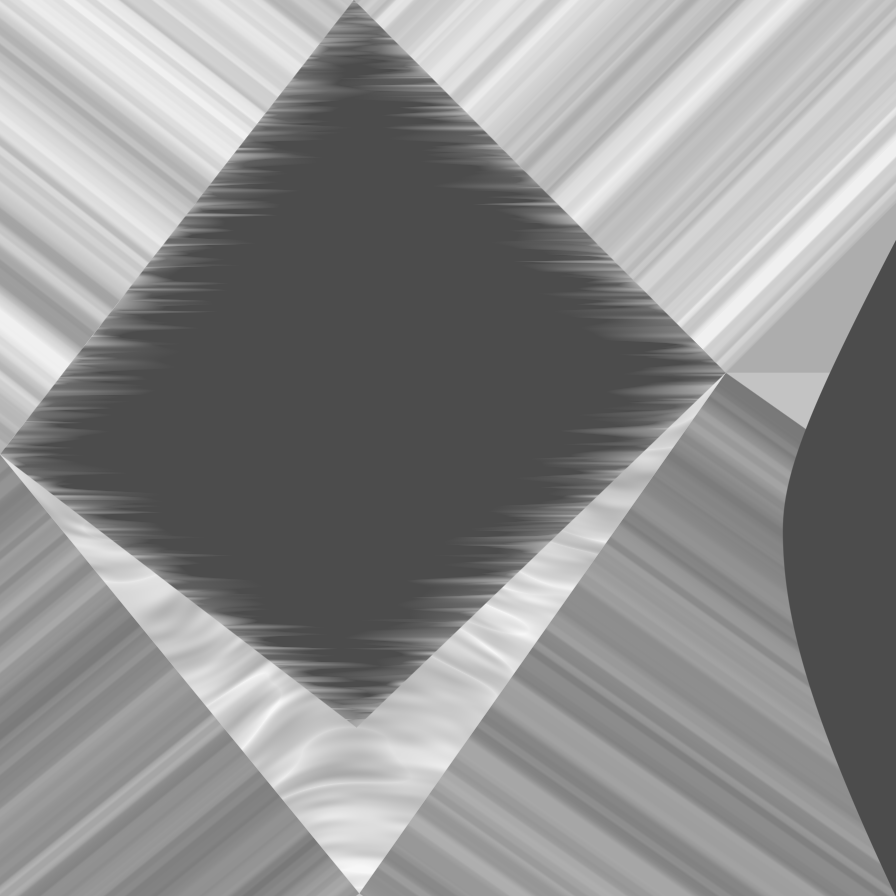
Reproduce this background procedurally as a Shadertoy shader.

```glsl
// A dark frayed diamond over a pale marbled kite, ringed by grey streaks.
// Streaks are 1D noise smeared along each kite edge normal; the fray is made
// of horizontal threads of random length, and a curved dark form closes the right.

// Corners in canvas units
const vec2 LEFT = vec2(0.000, 0.493);
const vec2 TOP = vec2(0.395, 1.000);
const vec2 RIGHT = vec2(0.810, 0.584);
const vec2 INNER_TIP = vec2(0.398, 0.188);
const vec2 OUTER_TIP = vec2(0.401, 0.003);

// Greys
const float DARK = 0.30;
const float WEDGE_UPPER = 0.68;
const float WEDGE_LOWER = 0.765;
const float PALE_STREAK = 0.785;
const float DEEP_STREAK = 0.565;
const float MARBLE = 0.78;

// Right-hand curve: leftmost point, asymptote slope, bend above and below
const vec2 CURVE_APEX = vec2(0.8737, 0.4076);
const float CURVE_SLOPE = 0.55;
const float BEND_ABOVE = 0.1146;
const float BEND_BELOW = 0.2487;

const float THREAD_ROWS = 250.0;
const float THREAD_REACH = 0.105;
const float TAU = 6.2831853;

float hash(vec2 p) {
    return fract(sin(dot(p, vec2(127.1, 311.7))) * 43758.5453);
}

float noise(vec2 p) {
    vec2 i = floor(p), f = fract(p);
    f = f * f * (3.0 - 2.0 * f);
    return mix(mix(hash(i), hash(i + vec2(1, 0)), f.x),
               mix(hash(i + vec2(0, 1)), hash(i + vec2(1, 1)), f.x), f.y);
}

// Flat bars with short blends, centred on zero
float bars(float x, float seed) {
    float i = floor(x);
    return mix(hash(vec2(i, seed)), hash(vec2(i + 1.0, seed)),
               smoothstep(0.55, 1.0, fract(x))) - 0.5;
}

// x: fraction along the edge a-b, y: signed distance to its left side
vec2 edgeCoords(vec2 p, vec2 a, vec2 b) {
    vec2 d = b - a, q = p - a;
    return vec2(dot(q, d) / dot(d, d), (d.x * q.y - d.y * q.x) / length(d));
}

float cover(float d, float px) {
    return smoothstep(-px, px, d);
}

// Paints the strip swept outward from one edge
float paintStreaks(float base, vec2 p, vec2 a, vec2 b, float tone,
                   float contrast, vec2 wave, float seed, float px) {
    vec2 e = edgeCoords(p, a, b);
    float len = length(b - a);
    float t = e.x + 0.02 * e.y * (noise(vec2(e.x * 7.0, seed)) - 0.5);
    float grain = 0.40 * bars(t * 13.0, seed) + 0.42 * bars(t * 34.0, seed + 3.0)
                + 0.30 * bars(t * 85.0, seed + 7.0);
    grain += 0.13 * wave.y * cos(TAU * (t - wave.x) / 0.32);
    float grey = clamp(tone + contrast * grain, 0.40, 0.94);
    float inside = cover(e.y, px) * cover(e.x * len, px) * cover((1.0 - e.x) * len, px);
    return mix(base, grey, inside);
}

float marble(vec2 p) {
    float warp = noise(p * vec2(9.0, 14.0)) - 0.5;
    vec2 q = vec2(p.x, p.y + 0.035 * warp + 0.05 * sin(p.x * 11.0));
    float cloud = noise(q * vec2(10.0, 42.0)) - 0.5;
    float fibre = noise(q * vec2(22.0, 110.0) + 8.0) - 0.5;
    float vein = 1.0 - abs(2.0 * noise(q * vec2(8.0, 30.0) + 21.0) - 1.0);
    float tipGlow = exp(-pow((p.y - 0.035) / 0.014, 2.0));
    return clamp(MARBLE + 0.20 * cloud + 0.13 * fibre
                 + 0.10 * pow(vein, 6.0) + 0.12 * tipGlow, 0.55, 0.97);
}

// Horizontal position of a diamond side at height y
float sideX(float y, vec2 corner) {
    vec2 end = y > corner.y ? TOP : INNER_TIP;
    return mix(corner.x, end.x, (y - corner.y) / (end.y - corner.y));
}

// Brightness added by threads at horizontal depth d inside the diamond
float threads(float d, float y, float seed) {
    float glow = 0.0;
    for (int i = 0; i < 3; i++) {
        float row = y * THREAD_ROWS / (1.0 + 0.6 * float(i));
        float s = seed + 17.0 * float(i);
        float pull = noise(vec2(row, s));
        float reach = 0.018 + THREAD_REACH * pull * pull;
        float shine = 0.08 + 0.34 * pow(noise(vec2(row * 1.3, s + 5.0)), 2.0);
        glow = max(glow, shine * clamp(1.0 - max(d, 0.0) / reach, 0.0, 1.0));
    }
    return glow;
}

void mainImage(out vec4 fragColor, in vec2 fragCoord) {
    vec2 p = fragCoord / iResolution.xy;
    float px = 0.8 / min(iResolution.x, iResolution.y);

    // Flat wedges, then the four streaked strips
    float grey = mix(WEDGE_LOWER, WEDGE_UPPER, cover(p.y - RIGHT.y, px));
    grey = paintStreaks(grey, p, LEFT, TOP, PALE_STREAK, 0.40, vec2(0.12, 1.0), 11.0, px);
    grey = paintStreaks(grey, p, TOP, RIGHT, PALE_STREAK, 0.36, vec2(0.27, 1.0), 23.0, px);
    grey = paintStreaks(grey, p, RIGHT, OUTER_TIP, DEEP_STREAK, 0.27, vec2(0.1, 0.3), 37.0, px);
    grey = paintStreaks(grey, p, OUTER_TIP, LEFT, DEEP_STREAK, 0.27, vec2(0.8, 0.3), 53.0, px);

    // Curved dark form
    float dy = p.y - CURVE_APEX.y;
    float bend = dy > 0.0 ? BEND_ABOVE : BEND_BELOW;
    float curveX = CURVE_APEX.x + CURVE_SLOPE * (sqrt(dy * dy + bend * bend) - bend);
    grey = mix(grey, DARK, cover(p.x - curveX, px));

    // Kite and the frayed diamond on it
    float upper = max(edgeCoords(p, LEFT, TOP).y, edgeCoords(p, TOP, RIGHT).y);
    float kite = max(upper, max(edgeCoords(p, RIGHT, OUTER_TIP).y, edgeCoords(p, OUTER_TIP, LEFT).y));
    float diamond = max(upper, max(edgeCoords(p, RIGHT, INNER_TIP).y, edgeCoords(p, INNER_TIP, LEFT).y));
    float fray = max(threads(p.x - sideX(p.y, LEFT), p.y, 61.0),
                     threads(sideX(p.y, RIGHT) - p.x, p.y, 83.0));
    grey = mix(grey, marble(p), cover(-kite, px));
    grey = mix(grey, DARK + fray, cover(-diamond, px));

    fragColor = vec4(vec3(grey), 1.0);
}
```
